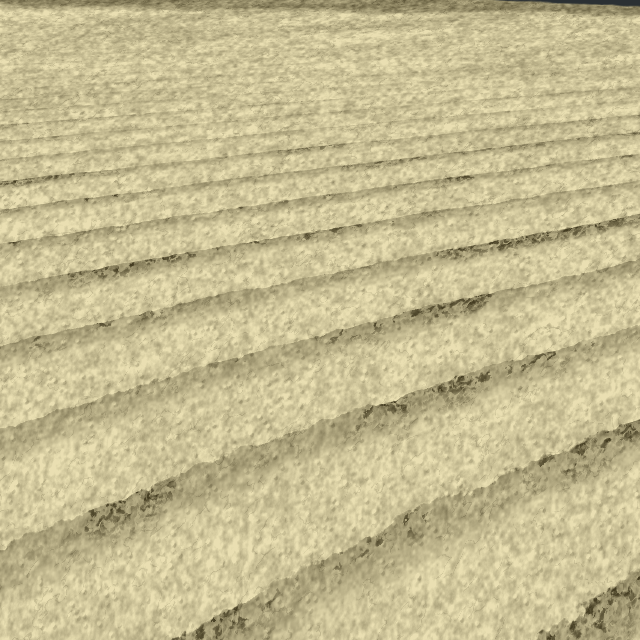
Give the GLSL for this texture, as a WebGL 1 fragment shader.

```glsl
precision highp float;
// Ploughed field: pale soil ridges receding in perspective, dark crests, lit faces.
// A projective row index gives the ridges; its fraction shapes each profile.
// Value noise adds grain, cracks and wear; cellular noise adds clods and pebbles.
uniform vec2 u_resolution;

const vec3 SOIL_DARK = vec3(0.27, 0.24, 0.135);
const vec3 SOIL_LIGHT = vec3(0.88, 0.84, 0.665);
const vec3 FAR_SHADOW = vec3(0.17, 0.19, 0.20);
const float HORIZON = 0.104;               // height of the horizon above the top edge
const vec2 ROW_SCALE = vec2(3.887, 3.138); // row density at the left and right edge
const vec2 ROW_SHIFT = vec2(2.045, 3.157); // row offset at the left and right edge
const float ROW_TILT = 0.27;               // slant of the grain along the rows
const float CREST_WIDTH = 0.27;            // shaded share of each ridge
const float CREST_WOBBLE = 0.10;
const float LIT_TONE = 0.925;
const float CREST_TONE = 0.69;
const float FAR_TONE = 0.85;
const float GRAIN_AMOUNT = 0.48;
const float FLECK_AMOUNT = 0.20;
const float CRACK_DARKNESS = 0.13;
const float CLOD_DARKNESS = 0.46;

float hash(vec2 p) {
  vec3 q = fract(vec3(p.xyx) * 0.1031);
  q += dot(q, q.yzx + 33.33);
  return fract((q.x + q.y) * q.z);
}

float noise(vec2 p) {
  vec2 i = floor(p), f = fract(p);
  f = f * f * (3.0 - 2.0 * f);
  return mix(mix(hash(i), hash(i + vec2(1.0, 0.0)), f.x),
             mix(hash(i + vec2(0.0, 1.0)), hash(i + 1.0), f.x), f.y);
}

float fbm(vec2 p) {
  float sum = 0.0, amp = 0.5;
  for (int i = 0; i < 4; i++) {
    sum += amp * noise(p);
    p = mat2(1.6, 1.2, -1.2, 1.6) * p + 7.3;
    amp *= 0.5;
  }
  return sum / 0.9375;
}

// Distance to the nearest cell centre, and that cell's random value.
vec2 cells(vec2 p) {
  vec2 base = floor(p), best = vec2(9.0, 0.0);
  for (int j = -1; j <= 1; j++) {
    for (int i = -1; i <= 1; i++) {
      vec2 c = base + vec2(float(i), float(j));
      vec2 centre = c + 0.15 + 0.7 * vec2(hash(c), hash(c + 57.0));
      float dist = length(p - centre);
      if (dist < best.x) best = vec2(dist, hash(c + 113.0));
    }
  }
  return best;
}

float pebbles(vec2 p) {
  vec2 stone = cells(p);
  return step(0.86, stone.y) * (1.0 - smoothstep(0.18, 0.38, stone.x));
}

void main() {
  vec2 uv = gl_FragCoord.xy / u_resolution;
  float down = 1.0 - uv.y;
  float depth = down + HORIZON;

  // Ground coordinates: the grain gets finer with distance and follows the rows
  vec2 ground = vec2(uv.x, 2.0 * sqrt(depth) + ROW_TILT * uv.x);
  float broad = fbm(ground * vec2(9.0, 13.0));
  float rough = fbm(ground * vec2(42.0, 55.0));
  float grain = fbm(ground * vec2(125.0, 85.0) + 31.0);
  float fleck = noise(ground * vec2(215.0, 170.0) + 5.0);
  float nearness = smoothstep(0.16, 0.44, depth);

  // Ridge profile: 0 at a crest's far edge, 1 at the foot of its lit face
  float scale = mix(ROW_SCALE.x, ROW_SCALE.y, uv.x);
  float row = scale / depth - mix(ROW_SHIFT.x, ROW_SHIFT.y, uv.x);
  row += CREST_WOBBLE * (broad - 0.5) + 0.08 * (rough - 0.5) + 0.04 * (grain - 0.5);
  float ridge = floor(row);
  float slope = 1.0 - fract(row);
  float blur = max(0.02, 1.5 * scale / (depth * depth * u_resolution.y));
  float edge = smoothstep(0.0, blur, slope);
  float band = CREST_WIDTH + 0.22 * (rough - 0.5) + 0.14 * (grain - 0.5);
  float crest = edge * (1.0 - smoothstep(band - 0.09, band + 0.13, slope));
  float rim = edge * (1.0 - smoothstep(blur, blur + 0.07, slope));

  // Base tone, fading to streaks where the rows run together
  float tone = mix(LIT_TONE, CREST_TONE, crest) - 0.12 * rim * smoothstep(0.35, 0.6, rough);
  tone -= 0.05 * smoothstep(0.85, 1.0, slope) * (1.0 - crest);
  tone = mix(FAR_TONE, tone, mix(0.12, 1.0, nearness));
  float streak = fbm(vec2(uv.x * 5.0, (down + 0.07 * uv.x) * 62.0));
  tone += (1.0 - nearness) * 0.40 * (streak - 0.5);

  // Fine grain and uneven wear
  tone += GRAIN_AMOUNT * (grain - 0.5) + FLECK_AMOUNT * (fleck - 0.5);
  tone += 0.18 * (rough - 0.5) + 0.10 * (broad - 0.5);

  // Thin broken cracks, slanting down the faces
  vec2 slant = vec2(ground.x + 0.5 * ground.y, ground.y - 0.3 * ground.x);
  float vein = abs(fbm(slant * vec2(48.0, 34.0) + 17.0) - 0.5);
  float crack = 1.0 - smoothstep(0.008, 0.035, vein);
  tone -= CRACK_DARKNESS * crack * smoothstep(0.45, 0.62, rough);

  // Dark clods gathered in patches along the crests
  float patches = noise(vec2(uv.x * 6.5 + ridge * 3.7, ridge * 5.3));
  float worn = smoothstep(0.40, 0.85, patches);
  float zone = edge * (1.0 - smoothstep(0.06, 0.20 + 0.22 * worn, slope));
  vec2 clod = cells(ground * vec2(46.0, 58.0) + 2.4 * vec2(rough, grain));
  float lump = 1.0 - smoothstep(0.18, 0.55, clod.x);
  float chosen = smoothstep(0.0, 0.15, 0.14 + 0.65 * worn - clod.y);
  tone -= CLOD_DARKNESS * lump * chosen * zone * nearness;
  tone -= 0.35 * worn * zone * nearness * smoothstep(0.50, 0.70, grain);

  // Sparse pale pebbles, each with a small shadow beside it
  vec2 stoneAt = ground * vec2(88.0, 74.0);
  float lit = pebbles(stoneAt);
  float shadow = pebbles(stoneAt - vec2(0.25, 0.35)) * (1.0 - lit);
  tone += nearness * (0.09 * lit - 0.14 * shadow);

  // Dark field margin along the top, deepest at the right corner
  float margin = 0.008 + 0.014 * uv.x + 0.016 * (streak - 0.5);
  tone -= 0.38 * (1.0 - smoothstep(margin - 0.004, margin + 0.006, down));
  vec3 colour = mix(SOIL_DARK, SOIL_LIGHT, clamp(tone, 0.0, 1.06));
  float corner = 0.045 * (uv.x - 0.77) + 0.004 * (rough - 0.5);
  colour = mix(colour, FAR_SHADOW, 1.0 - smoothstep(corner - 0.002, corner + 0.002, down));
  gl_FragColor = vec4(colour, 1.0);
}
```
